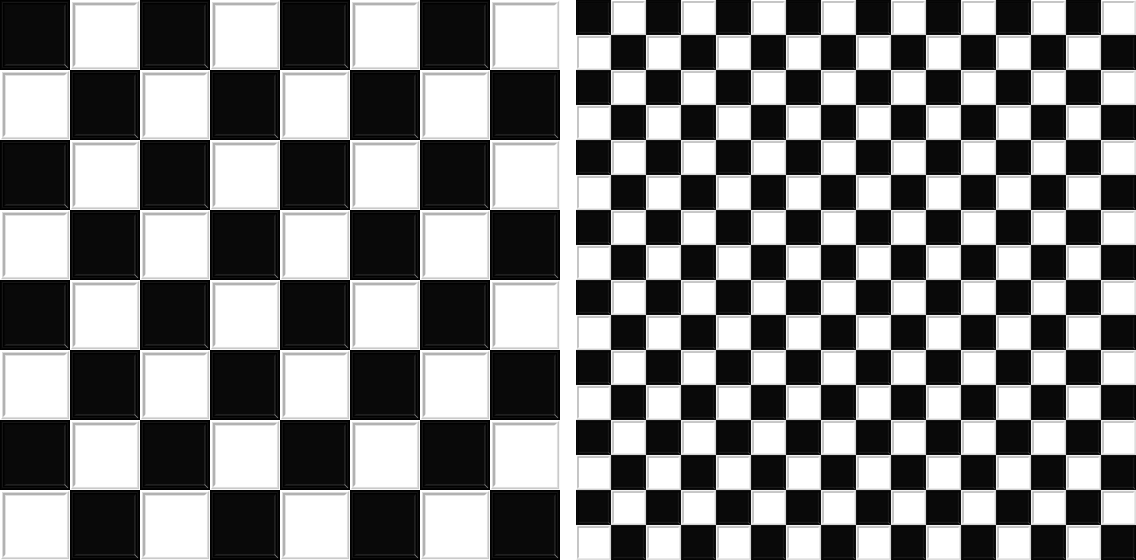
Left: one tile. Right: repeated 2 by 2.
Give the GLSL for this pattern, as a WebGL 2 fragment shader.

```glsl
#version 300 es
precision highp float;
// Checkerboard of glossy black and white tiles with bevelled rims.

uniform vec2 u_resolution;
out vec4 fragColor;

// Layout: an even tile count keeps the checker seamless.
const float TILES = 8.0;

// Colours
const vec3 WHITE       = vec3(1.0);
const vec3 RIM_SHADE   = vec3(0.70);
const vec3 RIM_SOFT    = vec3(0.88);
const vec3 BLACK_FACE  = vec3(0.035);
const vec3 BLACK_RIM   = vec3(0.005);
const vec3 GLINT_DIM   = vec3(0.11);
const vec3 GLINT       = vec3(0.24);
const vec3 GLINT_SPARK = vec3(0.42);

// Bands as (start, end) depth from the tile edge, in tile widths.
const vec2 GROOVE       = vec2(0.039, 0.073);
const vec2 GROOVE_FADE  = vec2(0.034, 0.083);
const vec2 LIP          = vec2(0.010, 0.044);
const vec2 LIP_CORE     = vec2(0.017, 0.030);
const vec2 OUTER_GLINT  = vec2(0.026, 0.040);
const vec2 INNER_GLINT  = vec2(0.066, 0.078);
const float FACE_DEPTH  = 0.078;
const float SPARK_DEPTH = 0.055;
const float SPARK_REACH = 0.018;

// Share of a pixel of the given width that lies inside a band.
float bandCoverage(float depth, vec2 band, float pixel) {
    float lo = max(band.x, depth - 0.5 * pixel);
    float hi = min(band.y, depth + 0.5 * pixel);
    return clamp((hi - lo) / pixel, 0.0, 1.0);
}

// White tile: groove at the top left, soft lip at the bottom right.
vec3 whiteTile(float depth, float lower, float pixel) {
    vec3 groove = mix(WHITE, RIM_SOFT, bandCoverage(depth, GROOVE_FADE, pixel));
    groove = mix(groove, RIM_SHADE, bandCoverage(depth, GROOVE, pixel));
    vec3 lip = mix(WHITE, RIM_SOFT, bandCoverage(depth, LIP, pixel));
    lip = mix(lip, RIM_SHADE, 0.6 * bandCoverage(depth, LIP_CORE, pixel));
    return mix(groove, lip, lower);
}

// Black tile: dark rim with thin glints and a spark in the lit corner.
vec3 blackTile(vec2 t, float depth, float lower, float pixel) {
    float face = clamp((depth - FACE_DEPTH) / pixel + 0.5, 0.0, 1.0);
    vec3 color = mix(BLACK_RIM, BLACK_FACE, face);
    float outer = bandCoverage(depth, OUTER_GLINT, pixel);
    float inner = bandCoverage(depth, INNER_GLINT, pixel);
    color = mix(color, GLINT_DIM, outer * mix(0.9, 0.65, lower));
    color = mix(color, mix(GLINT_DIM, GLINT, lower), inner * mix(0.35, 1.0, lower));

    // Short diagonal stroke across the lower right mitre.
    vec2 corner = vec2(1.0) - t - SPARK_DEPTH;
    float along = abs(corner.x + corner.y) * 0.5;
    float across = abs(corner.x - corner.y) * 0.7071;
    float spark = smoothstep(SPARK_REACH + pixel, SPARK_REACH, along)
                * smoothstep(pixel, 0.0, across);
    return mix(color, GLINT_SPARK, spark);
}

void main() {
    vec2 grid = gl_FragCoord.xy / u_resolution * TILES;
    float pixel = TILES / min(u_resolution.x, u_resolution.y);

    // Tile coordinates with y running down from the top edge.
    vec2 t = fract(grid);
    t.y = 1.0 - t.y;

    // Depth from the nearest edge, and which side of the mitre it is on.
    float upperLeft = min(t.x, t.y);
    float lowerRight = min(1.0 - t.x, 1.0 - t.y);
    float depth = min(upperLeft, lowerRight);
    float lower = clamp((upperLeft - lowerRight) / pixel + 0.5, 0.0, 1.0);

    // Smooth checker: white where the tile column plus row is even.
    vec2 edge = 0.5 - abs(t - 0.5);
    vec2 side = 1.0 - 2.0 * mod(floor(grid), 2.0);
    vec2 sharp = side * clamp(edge / (0.5 * pixel), 0.0, 1.0);
    float isWhite = 0.5 + 0.5 * sharp.x * sharp.y;

    vec3 color = mix(blackTile(t, depth, lower, pixel),
                     whiteTile(depth, lower, pixel), isWhite);
    fragColor = vec4(color, 1.0);
}
```
